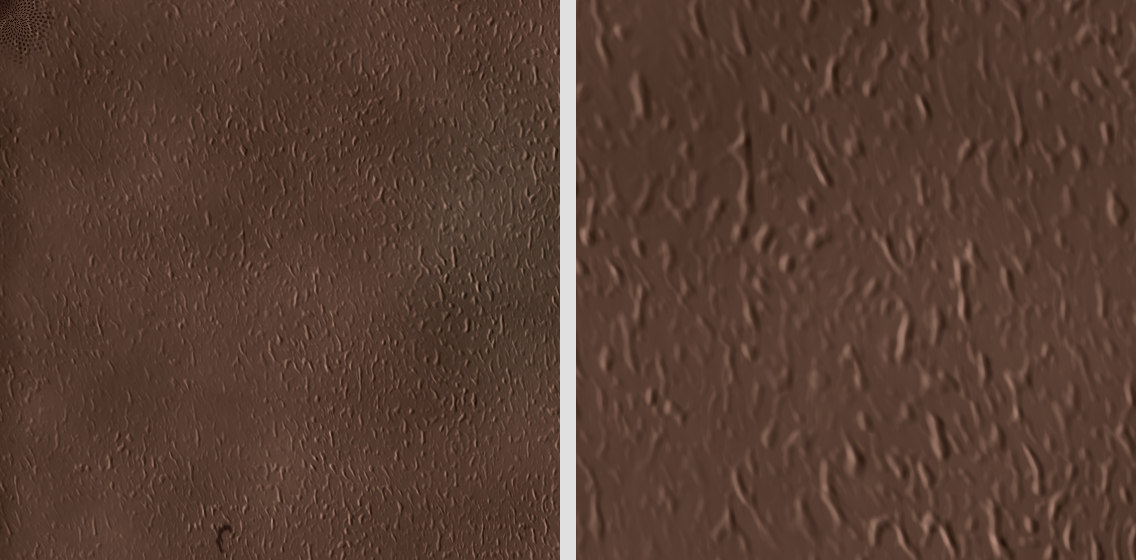
Left, the full canvas; right, a detail of the centre.
Give the GLSL for this texture, as a three.js fragment shader.

```glsl
// Worn brown hide covered in short, nearly upright creases.
// Stretched gradient noise gives a height field, embossed by light from the left;
// slow noise varies its tone, lean and depth. A speckled corner and a scar finish it.

varying vec2 vUv;

const vec3 HIDE = vec3(0.328, 0.229, 0.182);
const vec3 RELIEF_TINT = vec3(1.0, 0.84, 0.79);
const vec3 GREY_SHEEN = vec3(-0.022, 0.004, 0.006);
const vec3 PIT = vec3(0.10, 0.03, 0.02);

const vec2 CREASE_FREQ = vec2(122.0, 58.0);
const vec2 FINE_FREQ = vec2(205.0, 92.0);
const float LEAN = 0.16;            // sideways drift of the creases per unit height
const float LIGHT_STEP = 0.0017;    // half distance of the emboss samples
const float HIGHLIGHT = 0.235;
const float SHADOW = 0.135;
const float TONE_RANGE = 0.066;
const float GRAIN = 0.018;
const vec2 FAN_CENTRE = vec2(0.025, 0.965);
const vec2 SCAR_CENTRE = vec2(0.403, 0.035);

float hash(vec2 p) {
  vec3 q = fract(vec3(p.xyx) * 0.1031);
  q += dot(q, q.yzx + 33.33);
  return fract((q.x + q.y) * q.z);
}

vec2 gradientAt(vec2 cell) {
  float a = 6.2832 * hash(cell);
  return vec2(cos(a), sin(a));
}

// Gradient noise, about -0.7 to 0.7
float noise(vec2 p) {
  vec2 i = floor(p), f = fract(p);
  vec2 u = f * f * f * (f * (f * 6.0 - 15.0) + 10.0);
  vec2 e = vec2(1.0, 0.0);
  float low = mix(dot(gradientAt(i), f), dot(gradientAt(i + e), f - e), u.x);
  float high = mix(dot(gradientAt(i + e.yx), f - e.yx),
                   dot(gradientAt(i + e.xx), f - e.xx), u.x);
  return mix(low, high, u.y);
}

float fbm(vec2 p) {
  float sum = 0.0, amp = 1.0;
  for (int i = 0; i < 4; i++) {
    sum += amp * noise(p);
    p = p * 2.03 + 17.3;
    amp *= 0.5;
  }
  return sum;
}

// Separate raised creases on flat ground
float creaseHeight(vec2 p) {
  float broad = smoothstep(0.10, 0.52, noise(p * CREASE_FREQ + 40.0));
  float fine = smoothstep(0.06, 0.55, noise(p * FINE_FREQ + 90.0));
  return broad + 0.42 * fine;
}

// Bend the grain so that its direction wanders
vec2 bendGrain(vec2 p) {
  p.x += LEAN * p.y * (1.2 - 0.9 * p.x);
  p.x += 0.024 * noise(p * 5.0 + 3.0) + 0.005 * noise(p * 19.0 + 8.0);
  p.y += 0.006 * noise(p * 14.0 + 21.0);
  return p;
}

// Rows of dots spreading from a centre
float speckledFan(vec2 p) {
  vec2 d = p - FAN_CENTRE;
  float r = length(d);
  float spoke = (atan(d.y, d.x) / 6.2832 + 0.5) * 44.0 + r * 18.0;
  vec2 cell = fract(vec2(spoke, r * 115.0 + 0.5 * floor(spoke))) - 0.5;
  float dots = 1.0 - smoothstep(0.18, 0.40, length(cell));
  float fade = 1.0 - smoothstep(0.035, 0.085, r + 0.03 * noise(p * 40.0));
  return dots * fade;
}

// Open hook-shaped ring
float scar(vec2 p) {
  vec2 d = (p - SCAR_CENTRE) / vec2(0.014, 0.027);
  d += 0.35 * vec2(noise(p * 75.0), noise(p * 75.0 + 31.0));
  float ring = 1.0 - smoothstep(0.08, 0.42, abs(length(d) - 0.85));
  return ring * smoothstep(-0.9, 0.0, d.y - 1.2 * d.x);
}

void main() {
  vec2 p = vUv;
  vec2 g = bendGrain(p);

  // Emboss the creases, deeper in patches and clusters and towards the right
  vec2 e = vec2(LIGHT_STEP, -0.3 * LIGHT_STEP);
  float slope = creaseHeight(g + e) - creaseHeight(g - e);
  float patches = 0.50 + 0.62 * fbm(p * vec2(6.0, 5.0) + 11.0);
  float clusters = 0.7 * noise(g * vec2(46.0, 27.0) + 60.0);
  float rightward = 0.42 * smoothstep(0.1, 0.9, p.x);
  float depth = clamp(patches + clusters + rightward, 0.16, 1.35);
  float relief = depth * (slope > 0.0 ? HIGHLIGHT : SHADOW) * slope;

  // Slow tone changes, faint upright streaks, darker left edge
  float tone = TONE_RANGE * fbm(p * 3.2 + 5.0);
  tone += GRAIN * fbm(g * vec2(120.0, 30.0));
  tone -= 0.05 * (1.0 - smoothstep(0.0, 0.06, p.x + 0.03 * noise(p * 12.0)));
  vec3 color = HIDE + RELIEF_TINT * (tone + relief);

  float sheen = 1.0 - smoothstep(0.05, 0.32, length((p - vec2(0.9, 0.57)) * vec2(1.2, 0.75)));
  color += GREY_SHEEN * sheen;

  // Dark marks
  float corner = 1.0 - smoothstep(0.0, 0.05, length(p - vec2(0.0, 1.0)));
  float marks = max(speckledFan(p), max(0.85 * scar(p), 0.7 * corner));
  color = mix(color, PIT, 0.85 * marks);

  gl_FragColor = vec4(clamp(color, 0.0, 1.0), 1.0);
}
```
